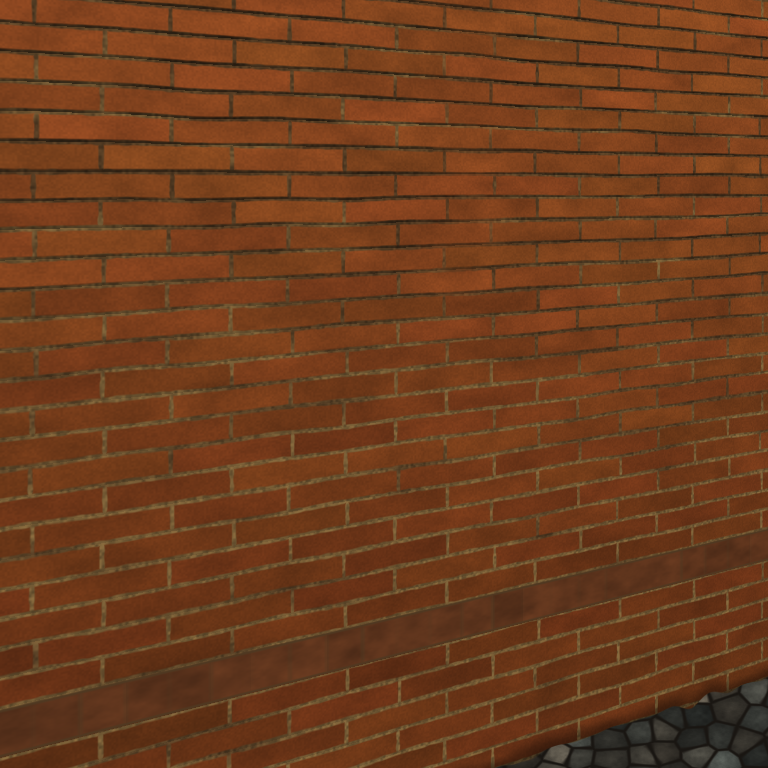
Write a WebGL 2 fragment shader that draws this texture.

```glsl
#version 300 es
precision highp float;
// A running-bond brick wall receding to the right, with a plain band of
// upright bricks low down and cobbles at its foot. Canvas points are projected
// to wall units (one brick by one course), then shaded with hash and noise.
uniform vec2 u_resolution;
out vec4 fragColor;

const float HORIZON = 0.758;        // canvas height of the level course
const float SHRINK = 0.346;         // loss of scale at the right edge
const float COURSE = 0.039;         // course height at the left edge
const float BRICK = 0.1953;         // brick length at the left edge
const float ASPECT = BRICK / COURSE;
const float BAND_TOP = 17.5;
const float BAND_END = 19.1;
const float WALL_FOOT = 25.1;

const vec3 BRICK_LIT = vec3(0.52, 0.27, 0.12);
const vec3 BRICK_LOW = vec3(0.40, 0.195, 0.085);
const vec3 BAND_CLAY = vec3(0.36, 0.20, 0.11);
const vec3 MORTAR_DARK = vec3(0.31, 0.22, 0.13);
const vec3 MORTAR_PALE = vec3(0.46, 0.36, 0.21);
const vec3 STONE = vec3(0.23, 0.21, 0.18);
const vec3 SOIL = vec3(0.10, 0.085, 0.07);

float hash(vec2 p) {
  vec3 q = fract(p.xyx * vec3(0.1031, 0.1030, 0.0973));
  q += dot(q, q.yzx + 33.33);
  return fract((q.x + q.y) * q.z);
}

float noise(vec2 p) {
  vec2 i = floor(p), f = fract(p);
  f = f * f * (3.0 - 2.0 * f);
  return mix(mix(hash(i), hash(i + vec2(1, 0)), f.x),
             mix(hash(i + vec2(0, 1)), hash(i + vec2(1, 1)), f.x), f.y);
}

float fbm(vec2 p) {
  float sum = 0.0, gain = 0.5;
  for (int i = 0; i < 4; i++) {
    sum += gain * noise(p);
    p = p * 2.03 + 17.0;
    gain *= 0.5;
  }
  return sum;
}

// Distance from x to the nearest whole number
float toJoint(float x) {
  return 0.5 - abs(fract(x) - 0.5);
}

// Wall units: x in bricks to the right, y in courses downwards
vec2 project(vec2 p, float scale) {
  return vec2((p.x / scale - 0.0436) / BRICK, (HORIZON - p.y) / (scale * COURSE));
}

vec3 mortar(vec2 wall, vec2 p) {
  float low = 1.0 - smoothstep(0.4, 0.78, p.y);
  float pale = smoothstep(0.3, 0.75, fbm(wall * vec2(1.3, 0.8)) + 0.3 * low - 0.08);
  return mix(MORTAR_DARK, MORTAR_PALE, pale) * (0.8 + 0.4 * noise(wall * vec2(40.0, 9.0)));
}

vec3 clay(vec2 id, vec2 wall, vec2 p) {
  vec3 color = mix(BRICK_LOW, BRICK_LIT, smoothstep(0.1, 0.9, p.y));
  color *= 0.93 + 0.14 * hash(id + 50.0);
  color.g *= 0.96 + 0.08 * hash(id + 90.0);
  color *= 0.85 + 0.3 * fbm(wall * vec2(3.0, 1.2));
  return color * (0.95 + 0.1 * noise(wall * vec2(60.0, 14.0)));
}

vec3 courses(vec2 wall, vec2 p, float soft) {
  wall.y += 0.12 * (noise(wall * vec2(1.6, 1.0)) - 0.5);
  float row = floor(wall.y + 0.5);
  float along = wall.x - 0.5 * mod(row, 2.0);
  vec2 id = vec2(floor(along), row);
  along += 0.05 * (hash(vec2(floor(along + 0.5), row + 70.0)) - 0.5);
  float bed = toJoint(wall.y + 0.5);
  float gap = min(bed, toJoint(along) * ASPECT);
  gap += 0.05 * (noise(wall * vec2(15.0, 4.0)) - 0.5);
  float joint = 1.0 - smoothstep(0.085 - soft, 0.085 + soft, gap);
  // Worn, smeared patch where joints fade
  float smear = smoothstep(0.09, 0.0, abs(p.x - 0.6)) * smoothstep(0.5, 0.65, p.y);
  joint *= 1.0 - 0.55 * smear * noise(wall * vec2(3.0, 2.0));
  vec3 color = mix(clay(id, wall, p), mortar(wall, p), joint);
  // Shade under each brick, deeper high on the wall
  float under = smoothstep(0.86, 0.95, fract(wall.y + 0.5));
  float depth = mix(0.12, 0.5, smoothstep(0.4, 0.9, p.y));
  return color * (1.0 - under * depth * (0.4 + 0.8 * noise(wall * vec2(4.0, 1.0))));
}

vec3 uprightBand(vec2 wall) {
  float slot = wall.x * 3.0;
  vec3 color = BAND_CLAY * (0.8 + 0.4 * fbm(wall * vec2(5.0, 2.0)));
  color *= 0.94 + 0.12 * hash(vec2(floor(slot), 7.0));
  float joint = smoothstep(0.1, 0.02, toJoint(slot)) * noise(vec2(slot, 3.0));
  float rim = min(wall.y - BAND_TOP, BAND_END - wall.y);
  return mix(color, MORTAR_DARK, max(0.5 * joint, smoothstep(0.14, 0.04, rim)));
}

// Cobbles as rounded cells around jittered centres
vec3 cobbles(vec2 q) {
  float near = 9.0, next = 9.0;
  vec2 best = vec2(0.0);
  for (int k = 0; k < 9; k++) {
    vec2 cell = floor(q) + vec2(k % 3 - 1, k / 3 - 1);
    vec2 center = cell + 0.15 + 0.7 * vec2(hash(cell), hash(cell + 31.0));
    float d = length(q - center);
    next = min(next, max(d, near));
    if (d < near) { near = d; best = cell; }
  }
  float tone = hash(best + 11.0);
  vec3 color = STONE * (0.65 + 0.6 * tone + 0.9 * smoothstep(0.85, 1.0, tone));
  color = mix(color, color * vec3(0.85, 1.0, 1.1), hash(best + 23.0));
  color *= (1.15 - 0.5 * near) * (0.8 + 0.4 * fbm(q * 5.0));
  return mix(SOIL, color, smoothstep(0.02, 0.2, next - near));
}

void main() {
  vec2 p = gl_FragCoord.xy / u_resolution;
  float scale = 1.0 - SHRINK * p.x;
  vec2 wall = project(p, scale);
  float pixel = 1.0 / (u_resolution.y * COURSE * scale);
  float soft = max(0.045, pixel);

  // Courses below the band restart on its lower edge
  float below = step(BAND_END, wall.y);
  vec3 color = courses(wall - vec2(0.0, 0.6 * below), p, soft);
  float band = smoothstep(-soft, soft, min(wall.y - BAND_TOP, BAND_END - wall.y));
  color = mix(color, uprightBand(wall), band);

  // Foot of the wall: contact shade, then ground
  float foot = wall.y - WALL_FOOT + 0.5 * (noise(p * 40.0) - 0.5);
  color *= 1.0 - 0.35 * smoothstep(-0.8, 0.0, foot);
  color = mix(color, cobbles(p * vec2(27.0, 36.0)), smoothstep(-soft, soft, foot));
  fragColor = vec4(color, 1.0);
}
```
